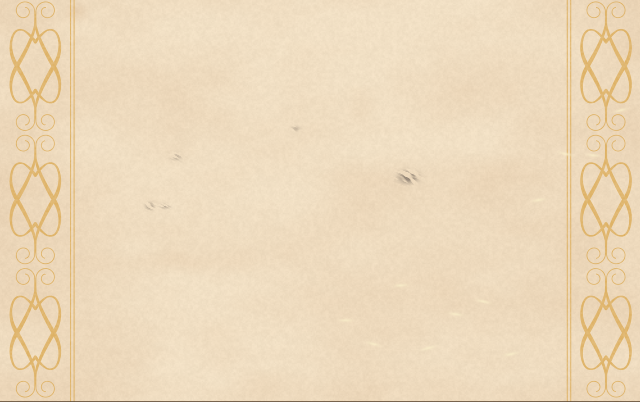
Reproduce this background procedurally as a WebGL 1 fragment shader.

```glsl
precision highp float;
uniform vec2 u_resolution;

const float CANVAS_WIDTH = 768.0;
const float TAU = 6.2831853;
const vec3 CREAM = vec3(0.946, 0.878, 0.770);
const vec3 TAN = vec3(0.900, 0.800, 0.675);
const vec3 GOLD = vec3(0.870, 0.695, 0.390);
const vec3 INK = vec3(0.52, 0.47, 0.42);
const vec3 FLECK = vec3(0.99, 0.95, 0.80);

float hash(vec2 p) {
  vec3 q = fract(vec3(p.xyx) * 0.1031);
  q += dot(q, q.yzx + 33.33);
  return fract((q.x + q.y) * q.z);
}

float noise(vec2 p) {
  vec2 i = floor(p);
  vec2 f = fract(p);
  f = f * f * (3.0 - 2.0 * f);
  float low = mix(hash(i), hash(i + vec2(1.0, 0.0)), f.x);
  float high = mix(hash(i + vec2(0.0, 1.0)), hash(i + 1.0), f.x);
  return mix(low, high, f.y);
}

float fbm(vec2 p) {
  float sum = 0.0;
  float amp = 0.5;
  for (int i = 0; i < 5; i++) {
    sum += amp * noise(p);
    p = p * 2.03 + 17.1;
    amp *= 0.5;
  }
  return sum;
}

// Soft elliptical spot, 1 at its centre
float blot(vec2 p, vec2 center, vec2 radius) {
  vec2 d = (p - center) / radius;
  return exp(-dot(d, d));
}

float cover(float dist, float pixel) {
  return 1.0 - smoothstep(-0.6 * pixel, 0.6 * pixel, dist);
}

// Quadratic curve whose half width runs from w.x to w.y
float stroke(vec2 p, vec2 a, vec2 b, vec2 c, vec2 w) {
  float dist = 1e3;
  vec2 from = a;
  for (int i = 1; i <= 8; i++) {
    float t = float(i) / 8.0;
    vec2 to = mix(mix(a, b, t), mix(b, c, t), t);
    vec2 along = to - from;
    float h = clamp(dot(p - from, along) / dot(along, along), 0.0, 1.0);
    float width = mix(w.x, w.y, t + (h - 1.0) / 8.0);
    dist = min(dist, length(p - from - along * h) - width);
    from = to;
  }
  return dist;
}

// Inward curl starting at the left of its centre
float curl(vec2 p, float radius, float halfWidth) {
  float turn = mod(0.5 * TAU - atan(p.y, p.x), TAU);
  float dist = abs(length(p) - radius + 1.05 * turn);
  float inner = turn + TAU;
  if (inner < 7.6) dist = min(dist, abs(length(p) - radius + 1.05 * inner));
  return dist - halfWidth;
}

// One quarter of the interlaced motif
float ornament(vec2 p) {
  float d = stroke(p, vec2(0.0, 50.0), vec2(3.0, 32.0), vec2(22.0, 0.0), vec2(1.3, 2.5));
  d = min(d, stroke(p, vec2(22.0, 0.0), vec2(31.0, 14.0), vec2(29.0, 29.0), vec2(2.5, 1.4)));
  d = min(d, stroke(p, vec2(29.0, 29.0), vec2(26.0, 47.0), vec2(14.0, 43.0), vec2(1.4, 0.9)));
  d = min(d, stroke(p, vec2(14.0, 43.0), vec2(7.0, 39.0), vec2(0.0, 29.0), vec2(0.9, 1.9)));
  d = min(d, stroke(p, vec2(0.0, 46.0), vec2(0.0, 57.0), vec2(0.7, 66.0), vec2(1.6, 0.6)));
  return min(d, curl(p - vec2(13.4, 66.0), 12.7, 0.55));
}

vec3 paper(vec2 p, vec2 size) {
  float clouds = fbm(p * vec2(0.009, 0.016) + 4.0);
  float edge = smoothstep(0.25, 0.52, abs(p.x / size.x - 0.5));
  float stain = 0.28 * blot(p, vec2(205.0, 168.0), vec2(80.0, 12.0));
  stain += 0.26 * blot(p, vec2(432.0, 357.0), vec2(16.0, 22.0));
  stain += 0.25 * blot(p, vec2(595.0, 275.0), vec2(65.0, 32.0));
  stain += 0.22 * blot(p, vec2(600.0, 395.0), vec2(60.0, 24.0));
  stain += 0.55 * blot(p, vec2(92.0, 468.0), vec2(11.0, 10.0));
  stain += 0.16 * blot(p, vec2(400.0, 12.0), vec2(330.0, 14.0));
  float tone = 0.14 + 1.0 * (clouds - 0.45) + 0.27 * edge + stain;
  float grain = noise(p * 0.65) + noise(p * 0.27 + 9.0) - 1.0;
  return mix(CREAM, TAN, clamp(tone, 0.0, 1.0)) + 0.022 * grain;
}

void main() {
  float pixel = CANVAS_WIDTH / u_resolution.x;
  vec2 p = gl_FragCoord.xy * pixel;
  vec2 size = u_resolution * pixel;
  vec3 color = paper(p, size);

  // Mirrored gold borders and paired rules
  float side = abs(p.x - 384.8);
  vec2 cell = vec2(abs(side - 342.4), abs(mod(p.y - 3.0, 160.0) - 80.0));
  float rules = abs(abs(side - 298.0) - 2.1) - 0.65;
  float gold = cover(min(ornament(cell), rules), pixel);
  color = mix(color, GOLD, gold * (0.74 + 0.26 * noise(p * 0.45)));

  // Worn grey marks
  float wear = smoothstep(0.3, 0.65, noise(p * vec2(0.2, 0.45) + p.yx * 0.15));
  float marks = 1.1 * blot(p, vec2(490.0, 270.0), vec2(10.0, 6.5));
  marks += 0.6 * blot(p, vec2(180.0, 235.0), vec2(5.0, 4.0));
  marks += 0.45 * blot(p, vec2(198.0, 235.0), vec2(6.0, 3.0));
  marks += 0.35 * blot(p, vec2(212.0, 294.0), vec2(7.0, 5.0));
  marks += 0.35 * blot(p, vec2(355.0, 328.0), vec2(5.0, 3.0));
  color = mix(color, INK, clamp(marks * wear, 0.0, 0.8));

  // Pale slanted flecks
  for (int i = 0; i < 11; i++) {
    float k = float(i);
    float height = mix(98.0, 312.0, smoothstep(6.0, 8.0, k)) - 42.0 * sin(2.4 * k);
    vec2 d = p - vec2(415.0 + 33.0 * k, height);
    d.y += 0.25 * d.x * sin(k * 1.7);
    color = mix(color, FLECK, 0.65 * blot(d, vec2(0.0), vec2(7.0, 1.8)));
  }

  // Dark lower edge
  color = mix(color, vec3(0.36, 0.28, 0.20), 0.8 * (1.0 - smoothstep(0.6, 1.7, p.y)));
  gl_FragColor = vec4(color, 1.0);
}
```
